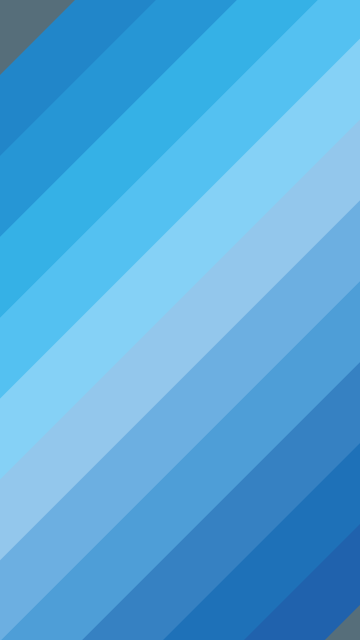
Give the GLSL for this background, as a Shadertoy shader.

```glsl
// Eleven flat diagonal stripes in blues, with slate corners at top left and bottom right.

// Flat colour of a stripe; indices outside 0..10 give the slate corners.
vec3 stripeColor(int index) {
    vec3 blues[11] = vec3[11](
        vec3(0.129, 0.525, 0.788), vec3(0.149, 0.588, 0.835),
        vec3(0.208, 0.694, 0.902), vec3(0.329, 0.757, 0.945),
        vec3(0.522, 0.820, 0.965), vec3(0.576, 0.780, 0.925),
        vec3(0.424, 0.686, 0.882), vec3(0.306, 0.620, 0.843),
        vec3(0.212, 0.506, 0.761), vec3(0.118, 0.443, 0.722),
        vec3(0.125, 0.384, 0.678));
    if (index < 0 || index > 10) return vec3(0.337, 0.431, 0.478);
    return blues[index];
}

void mainImage(out vec4 fragColor, in vec2 fragCoord) {
    // Canvas units: height is 1, origin at the lower left.
    vec2 p = fragCoord / iResolution.y;

    // Distance from the top left corner along the 45 degree diagonal, in stripes.
    float pitch = 0.1264;
    float stripe = (p.x + 1.0 - p.y - 0.1172) / pitch;

    // Blend the two stripes beside the nearest edge over about one pixel.
    float edge = floor(stripe + 0.5);
    float softness = 1.414 / (iResolution.y * pitch);
    float blend = clamp((stripe - edge) / softness + 0.5, 0.0, 1.0);
    vec3 color = mix(stripeColor(int(edge) - 1), stripeColor(int(edge)), blend);

    fragColor = vec4(color, 1.0);
}
```
